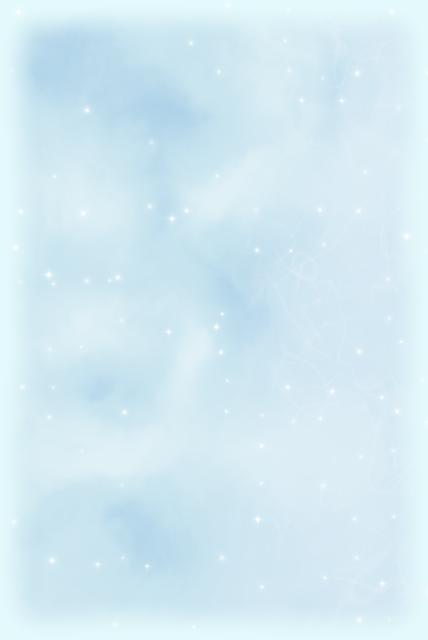
Give the GLSL for this background, as a Shadertoy shader.

```glsl
// Pale icy-blue watercolour mist with soft clouds, fine fibres, twinkles and a glowing border.

const vec3 DEEP_BLUE = vec3(0.685, 0.825, 0.912);
const vec3 MID_BLUE  = vec3(0.785, 0.895, 0.937);
const vec3 PALE_BLUE = vec3(0.880, 0.945, 0.965);
const vec3 LILAC     = vec3(0.845, 0.910, 0.960);
const vec3 BORDER    = vec3(0.895, 0.978, 0.985);
const vec3 FIBRE     = vec3(0.915, 0.945, 0.975);
const vec3 SPARK     = vec3(0.985, 0.998, 1.0);

const float BORDER_WIDTH  = 0.095;
const float BORDER_RADIUS = 0.10;
const float WARP_AMOUNT   = 0.13;
const float FIBRE_OPACITY = 0.26;
const float DOT_CELL      = 0.080;
const float DOT_CHANCE    = 0.30;
const float FLARE_CELL    = 0.135;
const float FLARE_CHANCE  = 0.22;

// Soft patches: centre.xy, radius.xy, in units of canvas width
const vec4 LIGHT[9] = vec4[9](
    vec4(0.61, 1.29, 0.13, 0.14), vec4(0.18, 1.03, 0.16, 0.11),
    vec4(0.25, 0.45, 0.14, 0.08), vec4(0.84, 1.13, 0.13, 0.26),
    vec4(0.20, 0.74, 0.13, 0.10), vec4(0.68, 0.42, 0.20, 0.09),
    vec4(0.86, 0.28, 0.10, 0.25), vec4(0.43, 0.66, 0.04, 0.12),
    vec4(0.53, 1.04, 0.10, 0.08));
const vec4 DARK[7] = vec4[7](
    vec4(0.37, 1.03, 0.05, 0.13), vec4(0.14, 1.36, 0.13, 0.12),
    vec4(0.75, 1.28, 0.03, 0.11), vec4(0.23, 0.60, 0.12, 0.04),
    vec4(0.35, 0.20, 0.16, 0.13), vec4(0.56, 0.78, 0.13, 0.17),
    vec4(0.40, 1.24, 0.10, 0.08));

float hash(vec2 p) {
    vec3 q = fract(vec3(p.xyx) * 0.1031);
    q += dot(q, q.yzx + 33.33);
    return fract((q.x + q.y) * q.z);
}

float noise(vec2 p) {
    vec2 i = floor(p), f = fract(p);
    f = f * f * f * (f * (f * 6.0 - 15.0) + 10.0);
    return mix(mix(hash(i), hash(i + vec2(1, 0)), f.x),
               mix(hash(i + vec2(0, 1)), hash(i + vec2(1, 1)), f.x), f.y);
}

mat2 rotation(float a) {
    return mat2(cos(a), sin(a), -sin(a), cos(a));
}

float fbm(vec2 p) {
    float sum = 0.0, amp = 0.5;
    for (int i = 0; i < 5; i++) {
        sum += amp * noise(p);
        p = rotation(0.6) * p * 2.03 + 17.3;
        amp *= 0.5;
    }
    return sum;
}

float patchGlow(vec2 p, vec4 shape) {
    vec2 d = (p - shape.xy) / shape.zw;
    return exp(-dot(d, d));
}

// Thin curling strands: contour lines of stretched, rotated noise
float fibres(vec2 p) {
    float sum = 0.0;
    for (int i = 0; i < 6; i++) {
        float k = float(i);
        vec2 q = rotation(0.35 * k - 0.9) * p * vec2(15.0, 8.0) + 31.0 * k;
        q += 0.7 * noise(p * 11.0 + k * 5.0);
        float strand = 1.0 - smoothstep(0.0, 0.045, abs(noise(q) - 0.5));
        sum += strand * smoothstep(0.45, 0.75, noise(p * 7.0 + k * 9.0));
    }
    return min(sum, 1.6);
}

// Scattered glints; flare adds a four-pointed cross
float sparkles(vec2 p, float cell, float chance, float flare) {
    vec2 g = p / cell + 40.0 * flare;
    vec2 id = floor(g);
    if (hash(id + 3.7) > chance) return 0.0;
    vec2 centre = 0.32 + 0.36 * vec2(hash(id + 11.1), hash(id + 27.9));
    vec2 d = (fract(g) - centre) * cell;
    float size = mix(0.55, 1.15, hash(id + 51.3));
    float r = length(d) / size;
    float glow = 0.85 * exp(-pow(r / 0.0048, 2.0)) + 0.28 * exp(-pow(r / 0.012, 2.0));
    vec2 a = abs(d) / size;
    float rays = exp(-a.x / 0.0014 - a.y / 0.010) + exp(-a.y / 0.0014 - a.x / 0.010);
    return (glow + flare * rays * 0.7) * mix(0.45, 1.0, hash(id + 73.1));
}

void mainImage(out vec4 fragColor, in vec2 fragCoord) {
    vec2 p = fragCoord / iResolution.x;
    vec2 size = vec2(1.0, iResolution.y / iResolution.x);

    // Cloudy wash
    vec2 warp = vec2(fbm(p * 4.0 + 5.0), fbm(p * 4.0 + 60.0)) - 0.48;
    vec2 w = p + WARP_AMOUNT * warp;
    float light = 0.0, dark = 0.0;
    for (int i = 0; i < 9; i++) light += patchGlow(w, LIGHT[i]);
    for (int i = 0; i < 7; i++) dark += patchGlow(w, DARK[i]);
    float cloud = fbm(w * vec2(5.5, 4.0) + 2.0 * warp) - 0.48;
    float tone = 0.52 + 0.34 * min(light, 1.2) - 0.34 * dark + 0.55 * cloud;
    tone = clamp(tone, 0.0, 1.0);
    vec3 col = mix(DEEP_BLUE, MID_BLUE, smoothstep(0.0, 0.5, tone));
    col = mix(col, PALE_BLUE, smoothstep(0.42, 1.0, tone));

    // Lilac haze and fibres gather on the right
    float right = smoothstep(0.45, 0.85, w.x + 0.2 * (0.75 - w.y));
    col = mix(col, LILAC, 0.5 * right);
    float strandMask = mix(0.12, 1.0, smoothstep(0.5, 0.75, w.x));
    col = mix(col, FIBRE, FIBRE_OPACITY * strandMask * fibres(p));

    // Glowing rounded border
    vec2 q = abs(p - 0.5 * size) - 0.5 * size + BORDER_RADIUS;
    float inside = BORDER_RADIUS - length(max(q, 0.0)) - min(max(q.x, q.y), 0.0);
    float edge = 1.0 - smoothstep(0.0, BORDER_WIDTH, inside + 0.03 * warp.x);
    col = mix(col, BORDER, edge);

    // Twinkles
    float spark = sparkles(p, DOT_CELL, DOT_CHANCE, 0.0)
                + sparkles(rotation(0.06) * p, FLARE_CELL, FLARE_CHANCE, 1.0);
    col = mix(col, SPARK, clamp(spark, 0.0, 1.0));

    fragColor = vec4(col, 1.0);
}
```
